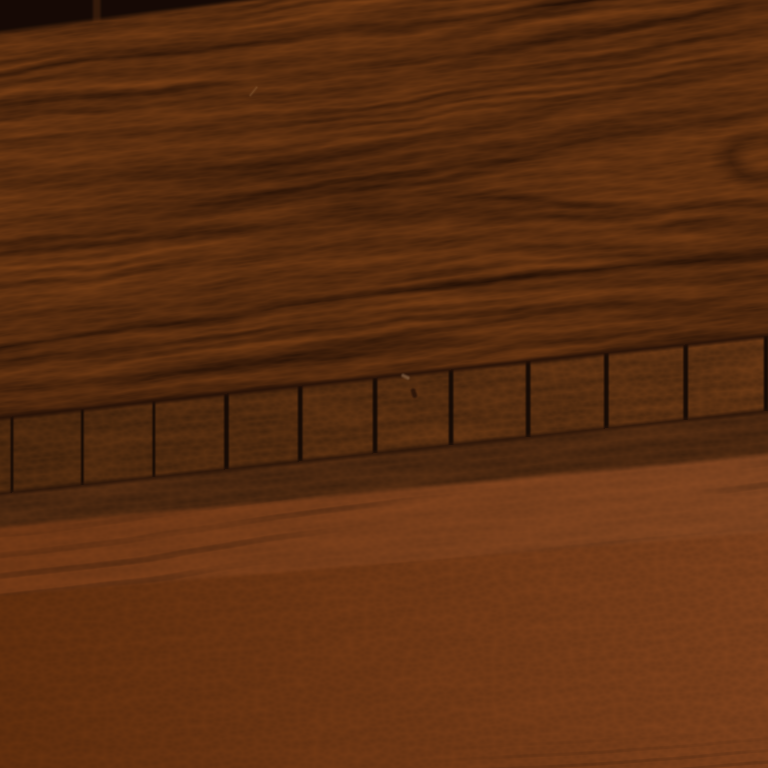
Reproduce this texture procedurally as a Shadertoy shader.

```glsl
// Slanted wooden boards with a strip of inlaid squares between them.
// Board edges are sloped lines; the figured grain is layered sines bent
// around two pointed tongues, with stretched cellular noise for fibres.

vec2 hash2(vec2 p) {
    vec3 q = fract(p.xyx * vec3(0.1031, 0.1030, 0.0973));
    q += dot(q, q.yzx + 33.33);
    return fract((q.xx + q.yz) * q.zy);
}

// Distance to the nearest scattered cell point.
float cellular(vec2 p) {
    vec2 cell = floor(p), f = fract(p);
    float nearest = 2.0;
    for (int j = -1; j <= 1; j++)
        for (int i = -1; i <= 1; i++) {
            vec2 o = vec2(i, j);
            nearest = min(nearest, length(o + hash2(cell + o) - f));
        }
    return nearest;
}

float waves(vec2 p) {
    float sum = 0.0, amp = 0.5;
    for (int i = 0; i < 4; i++) {
        sum += amp * sin(p.x + 1.7 * sin(p.y * 0.8 + float(i)));
        p = mat2(1.5, 0.9, -0.9, 1.5) * p + 2.3;
        amp *= 0.55;
    }
    return sum;
}

// Height above a line given by its left intercept and slope.
float above(vec2 p, float start, float slope) {
    return p.y - start - slope * p.x;
}

float stroke(float d, float halfWidth, float soft) {
    return 1.0 - smoothstep(halfWidth - soft, halfWidth + soft, abs(d));
}

float segment(vec2 p, vec2 a, vec2 b) {
    vec2 pa = p - a, ba = b - a;
    return length(pa - ba * clamp(dot(pa, ba) / dot(ba, ba), 0.0, 1.0));
}

// Signed distance across a tongue that opens smoothly to the right of its tip.
float tongue(vec2 p, vec2 tip, float slope, float spread) {
    float dx = p.x - tip.x, t = p.y - tip.y - slope * dx;
    float opening = 0.5 * (dx + sqrt(dx * dx + 0.004));
    return sqrt(t * t + 0.00006) - spread * (sqrt(opening) - 0.12);
}

vec3 figuredWood(vec2 p) {
    float s = above(p, 0.0, 0.115);
    float warp = 0.007 * waves(vec2(p.x * 6.0, s * 16.0))
               + 0.003 * waves(vec2(p.x * 19.0 + 4.0, s * 40.0));
    vec2 q = p + vec2(0.0, warp);
    float big = tongue(q, vec2(0.575, 0.752), 0.105, 0.100);
    float small = tongue(q, vec2(0.275, 0.713), 0.12, 0.080);
    float fibre = cellular(vec2(p.x * 9.0, (s + warp) * 120.0)) - 0.45;
    float fine = cellular(vec2(p.x * 40.0, s * 210.0)) - 0.45;

    // Growth rings follow the large tongue; broken thin lines overlay them.
    float rings = sin(big * 150.0 + 2.6 * waves(vec2(p.x * 3.0, s * 26.0)));
    float lines = sin((s + warp * 1.4) * 400.0 + 3.0 * sin(s * 47.0));
    float broken = smoothstep(-0.4, 0.6, waves(vec2(p.x * 7.0 + 3.0, s * 34.0)));
    float outside = smoothstep(-0.006, 0.012, big);
    float light = 0.61 + outside * (0.09 * rings + 0.12 * broken * lines)
                + 0.26 * fibre + 0.14 * fine + 0.09 * waves(vec2(p.x * 5.0, s * 13.0));
    light += 0.14 * (1.0 - outside);
    light += 0.17 * (1.0 - smoothstep(-0.01, 0.012, small))
           * (1.0 - smoothstep(0.36, 0.48, p.x));

    // Dark outlines, long streaks, a shaded patch and the knot.
    light -= 0.34 * stroke(big - 0.009, 0.004, 0.008) * smoothstep(0.52, 0.65, p.x);
    light -= 0.20 * stroke(small - 0.012, 0.006, 0.010) * (1.0 - smoothstep(0.3, 0.5, p.x));
    light -= 0.52 * stroke(above(q, 0.552, 0.121), 0.004, 0.008);
    light -= 0.25 * stroke(above(q, 0.535, 0.085), 0.003, 0.008);
    light -= 0.42 * stroke(above(q, 0.900, 0.130), 0.004, 0.009);
    light -= 0.30 * stroke(above(q, 0.853, 0.135), 0.004, 0.009);
    light -= 0.34 * stroke(above(q, 0.480, 0.155), 0.007, 0.012)
           * smoothstep(0.1, 0.3, p.x) * (1.0 - smoothstep(0.5, 0.8, p.x));
    vec2 patchAt = (p - vec2(0.40, 0.765)) * vec2(4.0, 18.0);
    light -= 0.20 * exp(-dot(patchAt, patchAt));
    float knot = length((q - vec2(0.992, 0.797)) * vec2(1.0, 1.6));
    light -= 0.42 * stroke(knot - 0.042, 0.012, 0.020);
    light -= 0.12 * smoothstep(0.07, 0.0, above(p, 0.456, 0.107));
    return mix(vec3(0.155, 0.070, 0.022), vec3(0.475, 0.245, 0.080), clamp(light, 0.0, 1.0));
}

void mainImage(out vec4 fragColor, in vec2 fragCoord) {
    vec2 p = fragCoord / iResolution.xy;
    float soft = max(0.0022, 0.8 / iResolution.y);
    float mottle = cellular(p * vec2(90.0, 130.0)) - 0.45;
    float streaks = cellular(vec2(p.x * 7.0, above(p, 0.0, 0.09) * 90.0)) - 0.45;

    // Smooth lower board, warmer and paler toward the right.
    vec3 color = mix(vec3(0.375, 0.178, 0.050), vec3(0.472, 0.243, 0.104), p.x);
    color *= 1.0 + 0.09 * mottle + 0.06 * streaks;
    float corner = sin(above(p, 0.0, 0.06) * 420.0 + 2.0 * waves(p * 5.0));
    color *= 1.0 - 0.12 * smoothstep(0.3, 1.0, corner) * smoothstep(0.06, 0.0, p.y) * smoothstep(0.5, 0.8, p.x);

    // Pale strip with sparse, fading oblique grain.
    float bend = above(p, 0.0, 0.118) + 0.007 * waves(vec2(p.x * 6.0, p.y * 9.0));
    float fade = smoothstep(-0.4, 0.5, waves(vec2(p.x * 5.0, bend * 40.0)));
    vec3 pale = mix(vec3(0.435, 0.215, 0.080), vec3(0.490, 0.262, 0.122), p.x);
    pale *= 1.0 - 0.17 * fade * smoothstep(0.3, 1.0, sin(bend * 230.0)) + 0.10 * streaks + 0.06 * mottle;
    color = mix(color, pale, smoothstep(-0.004, 0.004, above(p, 0.225, 0.082)));

    // Dull border, then the inlaid squares.
    vec3 border = vec3(0.290, 0.153, 0.060) * (1.0 + 0.26 * streaks + 0.12 * mottle);
    color = mix(color, border, smoothstep(-0.005, 0.005, above(p, 0.314, 0.094)));
    float low = above(p, 0.357, 0.108), high = above(p, 0.456, 0.107);
    vec3 inlay = mix(vec3(0.295, 0.155, 0.052), vec3(0.360, 0.190, 0.068), p.x);
    inlay *= 1.0 + 0.26 * streaks + 0.16 * mottle;
    color = mix(color, inlay, smoothstep(-soft, soft, low));
    for (int i = 0; i < 11; i++) {
        float k = float(i);
        float x = 0.0156 + 0.0909 * k + 0.00073 * k * k;
        float joint = stroke(p.x - x, k < 3.0 ? 0.0018 : 0.0030, soft);
        color = mix(color, vec3(0.07, 0.032, 0.015), 0.93 * joint * step(0.0, low) * step(high, 0.0));
    }

    // Upper board and the dark seams around the inlay.
    color = mix(color, figuredWood(p), smoothstep(-soft, soft, high));
    color = mix(color, vec3(0.13, 0.055, 0.022), 0.80 * stroke(high, 0.0030, 0.0035));
    color = mix(color, vec3(0.15, 0.070, 0.028), 0.75 * stroke(low, 0.0025, 0.0035));

    // Shadowed corner with a faint upright.
    vec3 shadow = mix(vec3(0.085, 0.037, 0.018), vec3(0.20, 0.10, 0.04), stroke(p.x - 0.126, 0.005, 0.003));
    color = mix(color, shadow, smoothstep(-0.005, 0.005, above(p, 0.958, 0.128)));

    // Small chips and scratches.
    float chip = segment(p, vec2(0.525, 0.511), vec2(0.531, 0.508));
    float scratch = segment(p, vec2(0.326, 0.876), vec2(0.334, 0.886));
    float dent = segment(p, vec2(0.538, 0.491), vec2(0.540, 0.485));
    color = mix(color, vec3(0.56, 0.42, 0.30), 0.60 * stroke(chip, 0.0022, soft));
    color = mix(color, vec3(0.55, 0.38, 0.22), 0.50 * stroke(scratch, 0.0010, soft));
    color = mix(color, vec3(0.12, 0.05, 0.02), 0.70 * stroke(dent, 0.0030, soft));
    fragColor = vec4(color, 1.0);
}
```
